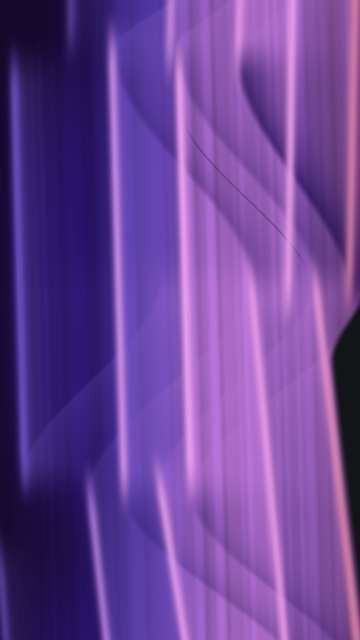
A Shadertoy shader for this background:

```glsl
// Translucent violet drapery: slanted luminous pleats with soft one-sided glows,
// crossed by S-shaped folds that shade or lighten the cloth, over a near-black backdrop.
// Pleats are line profiles, folds are smoothstep curves, fine grain is 1D value noise.

const vec3 BACKDROP = vec3(0.075, 0.08, 0.095);
const vec3 INK      = vec3(0.075, 0.03, 0.16);
const vec3 NAVY     = vec3(0.14, 0.06, 0.40);
const vec3 INDIGO   = vec3(0.29, 0.20, 0.61);
const vec3 MAUVE    = vec3(0.48, 0.30, 0.63);
const vec3 PLUM     = vec3(0.40, 0.23, 0.47);
const vec3 LAVENDER = vec3(0.42, 0.32, 0.76);
const vec3 ORCHID   = vec3(0.72, 0.45, 0.82);
const vec3 PINK     = vec3(0.92, 0.62, 0.91);
const vec3 SALMON   = vec3(0.88, 0.52, 0.64);
const float CORE_WIDTH = 0.014;
const float GRAIN = 0.30;
const float SLANT = 0.05;

// Pleats: top x, top y, bottom x, bottom y; then glow strength, glow width, core strength.
const int RIGHT_LIT = 9;
const vec4 RIGHT_PLEAT[RIGHT_LIT] = vec4[](
  vec4(0.037, 0.90, 0.067, 0.25), vec4(0.310, 0.94, 0.345, 0.23),
  vec4(0.497, 0.91, 0.530, 0.24), vec4(0.248, 0.24, 0.305, -0.05),
  vec4(0.440, 0.26, 0.527, -0.05), vec4(0.480, 1.15, 0.470, 0.90),
  vec4(0.677, 1.15, 0.660, 0.90), vec4(0.197, 1.15, 0.193, 0.93),
  vec4(-0.005, 0.14, 0.022, -0.05));
const vec3 RIGHT_LIGHT[RIGHT_LIT] = vec3[](
  vec3(0.55, 0.07, 0.65), vec3(0.65, 0.14, 0.85), vec3(0.75, 0.20, 0.95),
  vec3(0.55, 0.14, 0.75), vec3(0.65, 0.20, 0.80), vec3(0.55, 0.09, 0.60),
  vec3(0.65, 0.15, 0.70), vec3(0.40, 0.05, 0.30), vec3(0.45, 0.04, 0.45));
const int LEFT_LIT = 4;
const vec4 LEFT_PLEAT[LEFT_LIT] = vec4[](
  vec4(0.817, 1.15, 0.800, 0.52), vec4(0.992, 1.15, 0.970, 0.54),
  vec4(0.695, 0.575, 0.808, -0.10), vec4(0.873, 0.575, 1.000, -0.04));
const vec3 LEFT_LIGHT[LEFT_LIT] = vec3[](
  vec3(0.70, 0.13, 0.85), vec3(0.35, 0.06, 0.75),
  vec3(0.80, 0.20, 0.80), vec3(0.45, 0.06, 0.80));

// Folds: top x, bottom x, top y, bottom y.
const int DARK_FOLDS = 5;
const vec4 DARK_FOLD[DARK_FOLDS] = vec4[](
  vec4(0.325, 0.695, 0.91, 0.56), vec4(0.497, 0.870, 0.91, 0.56),
  vec4(0.660, 0.975, 0.91, 0.53), vec4(0.345, 0.850, 0.23, -0.08),
  vec4(0.530, 1.000, 0.23, -0.08));
const float FOLD_DEPTH[DARK_FOLDS] = float[](0.38, 0.32, 0.80, 0.30, 0.30);
const int PALE_FOLDS = 7;
const vec4 PALE_FOLD[PALE_FOLDS] = vec4[](
  vec4(0.700, 0.245, 0.57, 0.23), vec4(0.873, 0.435, 0.57, 0.23),
  vec4(0.985, 0.530, 0.53, 0.23), vec4(0.440, 0.060, 0.56, 0.25),
  vec4(0.520, 0.310, 1.03, 0.92), vec4(0.690, 0.470, 1.04, 0.91),
  vec4(0.860, 0.660, 1.04, 0.91));

float hash(float n) { return fract(sin(n * 127.1) * 43758.5453); }

float noise(float x) {
  float i = floor(x);
  return mix(hash(i), hash(i + 1.0), smoothstep(0.0, 1.0, x - i));
}

float window(float y, float low, float high, float soft) {
  return smoothstep(low - soft, low + soft, y) * (1.0 - smoothstep(high - soft, high + soft, y));
}

float lineX(vec4 pleat, float y) {
  return mix(pleat.x, pleat.z, (pleat.y - y) / (pleat.y - pleat.w));
}

float foldX(vec4 fold, float y) {
  return mix(fold.x, fold.y, smoothstep(0.0, 1.0, (fold.z - y) / (fold.z - fold.w)));
}

// Returns the one-sided glow in x and the bright core in y.
vec2 pleatLight(vec2 p, vec4 pleat, vec3 light, float side) {
  float d = (p.x - lineX(pleat, p.y)) * side;
  float glow = smoothstep(-0.012, 0.012, d) * exp(-max(d, 0.0) / light.y);
  float core = exp(-d * d / (CORE_WIDTH * CORE_WIDTH));
  return vec2(glow * light.x, core * light.z) * window(p.y, pleat.w, pleat.y, 0.05);
}

vec3 clothColor(float x) {
  vec3 c = mix(INK * 1.2, NAVY, smoothstep(-0.05, 0.18, x));
  c = mix(c, INDIGO, smoothstep(0.22, 0.42, x));
  c = mix(c, MAUVE, smoothstep(0.46, 0.64, x));
  return mix(c, PLUM, smoothstep(0.82, 1.0, x));
}

void mainImage(out vec4 fragColor, in vec2 fragCoord) {
  vec2 p = fragCoord / iResolution.xy;
  float across = p.x + SLANT * (p.y - 0.5);

  // Cloth with deep shadow at the upper and lower left
  vec3 color = clothColor(across);
  float shadow = exp(-dot((p - vec2(0.06, 0.98)) * vec2(5.0, 5.5), (p - vec2(0.06, 0.98)) * vec2(5.0, 5.5)));
  vec2 low = (p - vec2(0.11, 0.15)) * vec2(6.0, 8.0);
  color = mix(color, INK, clamp(shadow + 0.6 * exp(-dot(low, low)), 0.0, 0.9));

  // Pleat glows tint the cloth; cores are kept for the top layer
  vec3 glowColor = mix(LAVENDER, ORCHID, smoothstep(0.28, 0.58, p.x));
  float core = 0.0;
  for (int i = 0; i < RIGHT_LIT; i++) {
    vec2 light = pleatLight(p, RIGHT_PLEAT[i], RIGHT_LIGHT[i], 1.0);
    color = mix(color, glowColor, light.x);
    core = max(core, light.y);
  }
  for (int i = 0; i < LEFT_LIT; i++) {
    vec2 light = pleatLight(p, LEFT_PLEAT[i], LEFT_LIGHT[i], -1.0);
    color = mix(color, glowColor, light.x);
    core = max(core, light.y);
  }

  // Fine vertical threads
  float threads = 0.6 * noise(across * 34.0) + 0.4 * noise(across * 85.0 + 9.0);
  color *= 1.0 + GRAIN * (threads - 0.5);

  // Pale folds sweep down to the left, dark ones down to the right
  for (int i = 0; i < PALE_FOLDS; i++) {
    vec4 fold = PALE_FOLD[i];
    float d = p.x - foldX(fold, p.y);
    float veil = smoothstep(-0.008, 0.012, d) * exp(-max(d, 0.0) / 0.16);
    color = mix(color, glowColor, 0.26 * veil * window(p.y, fold.w, fold.z, 0.03));
  }
  for (int i = 0; i < DARK_FOLDS; i++) {
    vec4 fold = DARK_FOLD[i];
    float d = p.x - foldX(fold, p.y);
    float shade = smoothstep(-0.012, 0.018, d) * exp(-max(d, 0.0) / 0.09);
    color = mix(color, NAVY * 0.8, FOLD_DEPTH[i] * shade * window(p.y, fold.w, fold.z, 0.04));
  }

  // Hairline crease
  float crease = abs(p.x - foldX(vec4(0.50, 0.87, 0.84, 0.54), p.y));
  color *= 1.0 - 0.25 * (1.0 - smoothstep(0.001, 0.005, crease)) * window(p.y, 0.60, 0.79, 0.03);

  // Bright pleat edges
  vec3 coreColor = mix(LAVENDER * 1.15, PINK, smoothstep(0.05, 0.45, p.x));
  color = mix(color, mix(coreColor, SALMON, smoothstep(0.84, 0.97, p.x)), core);

  // Backdrop beyond the right hem
  float hem = mix(lineX(LEFT_PLEAT[3], p.y) + 0.02, 1.01, smoothstep(0.43, 0.55, p.y));
  color = mix(color, BACKDROP, smoothstep(-0.012, 0.012, p.x - hem));
  fragColor = vec4(color, 1.0);
}
```
